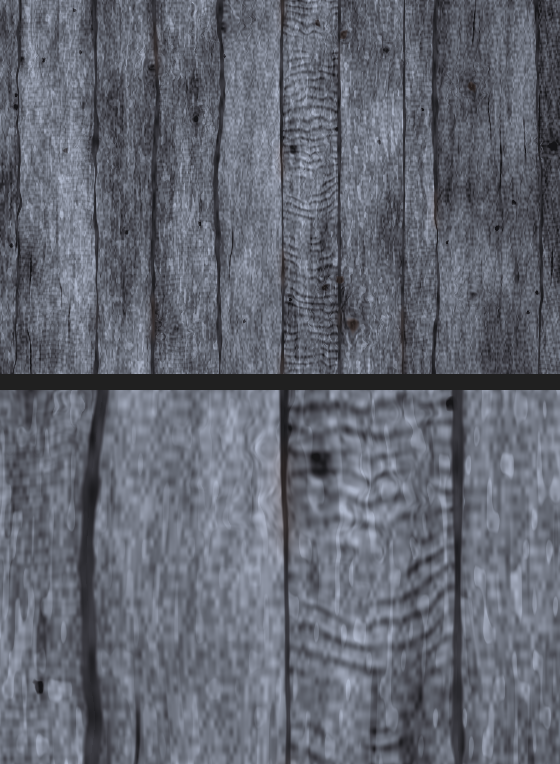
Top, the full canvas; bottom, a detail of the centre.
Give the GLSL for this texture, as a Shadertoy shader.

```glsl
// Weathered grey-blue plank wall: upright boards split by ragged dark seams.
// Stretched value noise makes the fibres, sine ridges make the saw marks, and
// loops scatter knots, nail holes and cracks that bend or break the grain.

const int SEAM_COUNT = 9;
const float WALL_WIDTH = 1.5;
// Seam positions, sway and gap in canvas heights, then the mean tone of each board
const float SEAMS[9] = float[9](0.055, 0.26, 0.414, 0.586, 0.754, 0.908, 1.08, 1.166, 1.441);
const float SWAY[9] = float[9](0.03, 0.022, 0.014, 0.018, 0.008, 0.003, 0.006, 0.014, 0.016);
const float GAPS[9] = float[9](0.006, 0.009, 0.007, 0.009, 0.005, 0.005, 0.003, 0.010, 0.006);
const float TONES[10] = float[10](0.38, 0.455, 0.43, 0.435, 0.455, 0.47, 0.475, 0.43, 0.415, 0.365);
const vec3 DARK_TINT = vec3(1.0, 1.0, 1.12);
const vec3 GREY_TINT = vec3(0.955, 1.0, 1.105);
const vec3 RUST = vec3(0.46, 0.35, 0.3);

float hash(vec2 p) {
    return fract(sin(dot(p, vec2(127.1, 311.7))) * 43758.5453);
}

float noise(vec2 p) {
    vec2 i = floor(p), f = fract(p);
    f = f * f * (3.0 - 2.0 * f);
    float low = mix(hash(i), hash(i + vec2(1, 0)), f.x);
    float high = mix(hash(i + vec2(0, 1)), hash(i + vec2(1, 1)), f.x);
    return mix(low, high, f.y);
}

float fbm(vec2 p) {
    float sum = 0.0, amp = 0.533;
    for (int i = 0; i < 4; i++) {
        sum += amp * noise(p);
        p = p * 2.03 + 17.3;
        amp *= 0.5;
    }
    return sum;
}

float seamX(int i, float y) {
    float id = float(i) * 7.0;
    float slow = noise(vec2(y * 4.0, id)) - 0.5;
    float ragged = noise(vec2(y * 24.0, id + 3.0)) - 0.5;
    return SEAMS[i] + SWAY[i] * (slow + 0.35 * ragged);
}

// Fibres, crisp pale flecks, dark splits, streaks and stains, centred on zero
float woodGrain(vec2 p, float fleckAmount) {
    p.x += 0.012 * noise(p * vec2(9.0, 6.0));
    float fibre = noise(p * vec2(150.0, 38.0)) - 0.5;
    float fine = noise(p * vec2(300.0, 130.0)) - 0.5;
    float streak = fbm(p * vec2(32.0, 2.2)) - 0.5;
    float stain = fbm(p * vec2(8.0, 4.5) + 40.0) - 0.5;
    float fleck = smoothstep(0.64, 0.78, noise(p * vec2(165.0, 40.0) + 9.0));
    float split = smoothstep(0.74, 0.86, noise(p * vec2(130.0, 9.0) + 31.0));
    return 0.13 * fibre + 0.19 * fine + 0.27 * streak + 0.4 * stain
         + fleckAmount * (fleck - 0.2) - 0.08 * split;
}

// Wavy crosswise ridges left by the saw, from -0.5 to 0.5
float sawMarks(vec2 p, float pitch) {
    float phase = p.y * pitch + 2.0 * noise(p * vec2(12.0, 7.0)) + 0.7 * noise(p * vec2(50.0, 24.0));
    float ridge = 0.5 * sin(6.2832 * phase) + 0.15 * sin(12.566 * phase + 1.0);
    return ridge * smoothstep(0.15, 0.7, noise(p * vec2(32.0, 26.0) + 5.0));
}

// Distance from a lumpy knot, in knot radii
float knotDistance(vec2 p, vec2 centre, float radius, float seed) {
    vec2 v = (p - centre) / (radius * vec2(1.0, 1.2));
    return length(v) * (0.6 + 0.8 * noise(v * 1.3 + seed));
}

// Thin tapering split that wanders along the grain
float crack(vec2 p, vec2 centre, float halfLength, float seed) {
    float x = centre.x + 0.014 * (noise(vec2(p.y * 14.0, seed)) - 0.5);
    float taper = 1.0 - smoothstep(0.3, 1.0, abs(p.y - centre.y) / halfLength);
    return taper * (1.0 - smoothstep(0.0005, 0.003, abs(p.x - x)));
}

void mainImage(out vec4 fragColor, in vec2 fragCoord) {
    vec2 p = fragCoord / iResolution.y;

    // Board under this point and signed distance to its nearest seam
    int board = 0, seam = 0;
    float seamDist = 9.0;
    for (int i = 0; i < SEAM_COUNT; i++) {
        float d = p.x - seamX(i, p.y);
        if (d > 0.0) board = i + 1;
        if (abs(d) < abs(seamDist)) { seamDist = d; seam = i; }
    }

    // Knots: large ones bend the grain, small ones are nail holes
    float bend = 0.0, shade = 0.0, rust = 0.0;
    for (int i = 0; i < 36; i++) {
        float seed = float(i) + 1.0;
        vec2 centre = vec2(WALL_WIDTH * hash(vec2(seed, 1.7)), hash(vec2(seed, 5.3)));
        float size = hash(vec2(seed, 9.1));
        float radius = mix(0.004, 0.019, size * size);
        float big = smoothstep(0.3, 0.8, size);
        float d = knotDistance(p, centre, radius, seed);
        vec2 smear = (p - centre) / (radius * vec2(1.8, 3.5));
        float core = 1.0 - smoothstep(0.5, 1.1, d);
        bend -= big * 0.4 * (p.x - centre.x) * exp(-d * d / 7.0);
        shade += core * mix(0.27, 0.13, big) + big * 0.08 * exp(-dot(smear, smear));
        shade += big * 0.08 * sin(d * 6.0) * exp(-0.6 * d);
        rust += core * big * step(0.65, hash(vec2(seed, 3.9)));
    }
    for (int i = 0; i < 12; i++) {
        float seed = float(i) + 60.0;
        vec2 centre = vec2(WALL_WIDTH * hash(vec2(seed, 2.3)), hash(vec2(seed, 6.1)));
        shade += 0.22 * crack(p, centre, 0.04 + 0.12 * hash(vec2(seed, 4.4)), seed);
    }

    // Board surface
    float id = float(board);
    vec2 q = p + vec2(bend + id * 3.7, id * 1.3);
    float fleckAmount = mix(0.05, 0.13, hash(vec2(id, 8.0)));
    float tone = TONES[board] + woodGrain(q, fleckAmount);
    bool roughSawn = board == 5;
    float sawDepth = roughSawn ? 0.18 : 0.04 * mod(id, 2.0);
    tone += sawDepth * sawMarks(q, roughSawn ? 46.0 : 85.0) - shade;
    tone -= 0.06 * smoothstep(0.8, 1.0, p.y) * noise(p * vec2(12.0, 5.0));

    // Ragged seam gap that pinches shut in places, with a narrow broken shadow
    float seamId = float(seam);
    float opening = noise(vec2(p.y * 8.0, seamId * 5.0)) * (0.6 + 0.8 * noise(vec2(p.y * 45.0, seamId * 9.0)));
    float gap = 0.0008 + GAPS[seam] * opening;
    float line = 1.0 - smoothstep(gap * 0.6, gap + 0.0015, abs(seamDist));
    float shadow = noise(p * vec2(60.0, 14.0)) * exp(-abs(seamDist) / 0.011);
    tone -= (seamDist < 0.0 ? 0.1 : 0.17) * shadow;
    float gapTone = 0.15 + 0.16 * (noise(p * vec2(160.0, 40.0)) - 0.5);
    tone = mix(tone, gapTone, 0.9 * line);
    tone = clamp(tone, 0.08, 0.72);

    // Cool grey colour, with rust in a few knots and along the seams
    vec3 color = tone * mix(DARK_TINT, GREY_TINT, smoothstep(0.2, 0.42, tone));
    float seamRust = exp(-abs(seamDist) / 0.007) * smoothstep(0.7, 0.9, noise(vec2(p.y * 7.0, seamId * 3.0)));
    color = mix(color, RUST * (0.4 + tone), clamp(0.5 * rust + 0.4 * seamRust, 0.0, 0.6));
    fragColor = vec4(color, 1.0);
}
```
